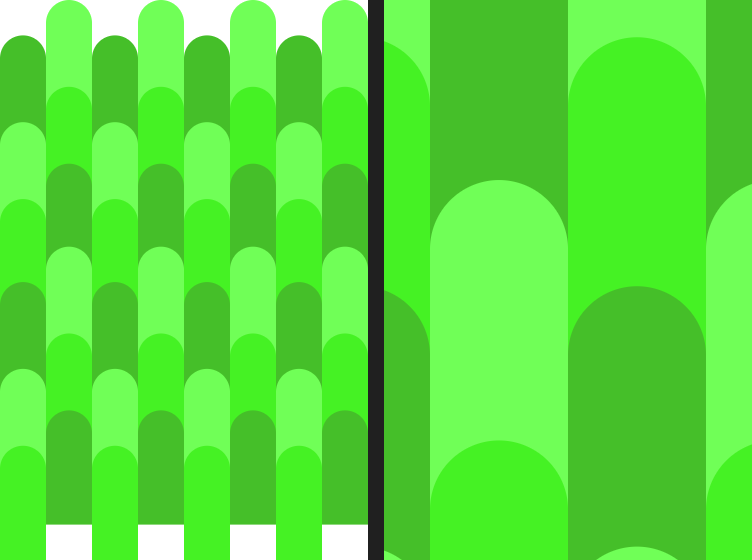
Left: the whole. Right: its middle third, enlarged.
Write a WebGL 1 fragment shader that draws this pattern.

```glsl
precision highp float;
// Eight columns of overlapping round-topped tiles in three greens on white.

uniform vec2 u_resolution;

const float COLUMNS = 8.0;
const int TILES = 6;             // tiles per column
const float STAGGER = 0.0632;    // drop of every other column, in canvas heights
const float PERIOD = 0.4405;     // height of one three-tile cycle

const vec3 WHITE = vec3(1.0);
const vec3 LIGHT = vec3(0.44, 1.0, 0.34);
const vec3 BRIGHT = vec3(0.27, 0.95, 0.14);
const vec3 DARK = vec3(0.27, 0.75, 0.16);

// Cycles through three values by index.
vec3 tileColor(float index) {
  float k = mod(index, 3.0);
  return k < 0.5 ? LIGHT : (k < 1.5 ? BRIGHT : DARK);
}

// Depth of a tile's top below the top of its column.
float tileTop(float index) {
  float k = mod(index, 3.0);
  float offset = k < 0.5 ? 0.0 : (k < 1.5 ? 0.155 : 0.2923);
  return floor(index / 3.0) * PERIOD + offset;
}

// Signed distance to a downward endless bar with a semicircular top.
float roundTopBar(float x, float depth, float radius) {
  return length(vec2(x, min(depth - radius, 0.0))) - radius;
}

float coverage(float dist, float pixel) {
  return clamp(0.5 - dist / pixel, 0.0, 1.0);
}

// Colour of one column; x is measured from its centre line.
vec3 columnColor(float column, float x, float depth, float radius, float pixel) {
  float lowered = 1.0 - mod(column, 2.0);
  float y = depth - lowered * STAGGER;
  float inside = min(abs(x), radius - 0.5 * pixel);

  // Each lower tile overlaps the one above it.
  vec3 color = WHITE;
  for (int i = 0; i < TILES; i++) {
    float index = float(i);
    float dist = roundTopBar(inside, y - tileTop(index), radius);
    color = mix(color, tileColor(index + 2.0 * lowered), coverage(dist, pixel));
  }

  // Straight cut at the foot of the column.
  return mix(WHITE, color, coverage(y - (1.0 - STAGGER), pixel));
}

void main() {
  // All lengths are in canvas heights, with depth growing downward.
  float pixel = 1.0 / u_resolution.y;
  float width = u_resolution.x * pixel / COLUMNS;
  float radius = 0.5 * width;
  float x = gl_FragCoord.x * pixel;
  float depth = 1.0 - gl_FragCoord.y * pixel;

  // Blend the two columns that meet at the nearest border.
  float border = floor(x / width + 0.5);
  float fromBorder = x - border * width;
  vec3 left = columnColor(border - 1.0, fromBorder + radius, depth, radius, pixel);
  vec3 right = columnColor(border, fromBorder - radius, depth, radius, pixel);
  gl_FragColor = vec4(mix(left, right, coverage(-fromBorder, pixel)), 1.0);
}
```
